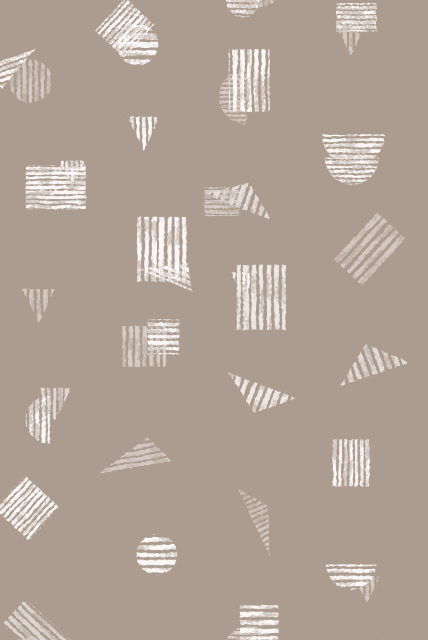
Reproduce this pattern procedurally as a WebGL 1 fragment shader.

```glsl
precision highp float;
// Scattered block-print motifs in chalky white on a flat taupe ground.
// A staggered, jittered grid places one or two shapes per cell; each shape is
// a distance function cut by wobbling stripes and worn by streaky noise.

uniform vec2 u_resolution;

const vec3 GROUND = vec3(0.67, 0.61, 0.56);
const vec3 INK = vec3(0.985, 0.97, 0.965);
const float COLUMNS = 4.0;          // cells across the canvas width
const vec2 GRID_SHIFT = vec2(0.12, 0.1);
const float JITTER = 0.3;           // total drift of a motif, in cells
const float PAIR_CHANCE = 0.45;     // share of motifs with a second shape
const float PERIOD_MIN = 0.045;     // stripe spacing, in cells
const float PERIOD_MAX = 0.08;
const float WOBBLE = 0.014;         // bend of the stripes
const float FRAY = 0.012;           // roughness of the outlines
const float WEAR = 0.5;             // ink lost in dry patches
const float QUARTER = 1.570796;

float hash(vec2 p) {
  return fract(sin(dot(p, vec2(127.1, 311.7))) * 43758.5453);
}

float noise(vec2 p) {
  vec2 i = floor(p), f = fract(p);
  f = f * f * (3.0 - 2.0 * f);
  return mix(mix(hash(i), hash(i + vec2(1.0, 0.0)), f.x),
             mix(hash(i + vec2(0.0, 1.0)), hash(i + 1.0), f.x), f.y);
}

vec2 rotate(vec2 p, float a) {
  float c = cos(a), s = sin(a);
  return vec2(c * p.x - s * p.y, s * p.x + c * p.y);
}

// Signed distance to the line a-b, positive on its right side.
float edge(vec2 p, vec2 a, vec2 b) {
  vec2 d = b - a;
  return dot(p - a, vec2(d.y, -d.x)) / length(d);
}

float triangle(vec2 p, vec2 a, vec2 b, vec2 c) {
  return max(edge(p, a, b), max(edge(p, b, c), edge(p, c, a)));
}

// Ink coverage of one striped shape centred on the origin.
float stamp(vec2 p, vec2 seed, float turn, float pixel) {
  if (length(p) > 0.5) return 0.0;
  float kind = hash(seed + 1.3), size = hash(seed + 2.7);
  float spin = hash(seed + 4.1), aspect = hash(seed + 5.9);
  float quarters = (turn + floor(spin * 4.0)) * QUARTER;
  vec2 q = rotate(p, quarters);
  vec2 across = q;                  // stripes repeat along across.y
  float shape;

  if (kind < 0.34) {                // rectangle, now and then tilted
    if (fract(spin * 4.0) > 0.75) q = rotate(q, 0.75);
    across = q;
    vec2 d = abs(q) - vec2(mix(0.17, 0.32, size), mix(0.15, 0.23, aspect));
    shape = max(d.x, d.y);
  } else if (kind < 0.5) {          // disc
    shape = length(q) - mix(0.16, 0.22, size);
  } else if (kind < 0.66) {         // half disc
    float radius = mix(0.21, 0.32, size);
    q.y -= 0.4 * radius;
    shape = max(length(q) - radius, q.y);
    across = aspect < 0.3 ? q.yx : q;
  } else if (kind < 0.81) {         // small triangle pointing down
    q = p;
    across = q.yx;
    shape = triangle(q, vec2(0.0, -0.16), vec2(0.15, 0.15), vec2(-0.15, 0.15));
  } else {                          // slim triangle at any angle
    q = rotate(p, spin * 4.0 * QUARTER);
    across = aspect < 0.75 ? q.yx : q;
    float rise = mix(0.09, 0.16, size);
    shape = triangle(q, vec2(-0.34, -rise), vec2(0.34, -rise),
                     vec2(mix(-0.1, 0.2, aspect), rise));
  }

  // Stripes of uneven width, bent along their length.
  vec2 grain = across + 9.0 * seed;
  float period = mix(PERIOD_MIN, PERIOD_MAX, hash(seed + 7.7));
  float bend = WOBBLE * (noise(grain * vec2(7.0, 13.0)) - 0.5);
  float line = (across.y + bend) / period + 0.5;
  float halfWidth = period * mix(0.25, 0.36, hash(seed + floor(line)));
  float stripe = abs(fract(line) - 0.5) * period - halfWidth;
  float fray = FRAY * (noise(grain * 45.0) - 0.5);
  float cover = 1.0 - smoothstep(-pixel, pixel, max(shape, stripe) + fray);

  // Dry patches, fine grain and the overall strength of the print.
  float streaks = 0.65 * noise(grain * vec2(8.0, 24.0)) + 0.35 * noise(grain * 60.0);
  float strength = mix(0.5, 1.0, smoothstep(0.1, 0.5, hash(seed + 8.3)));
  return cover * strength * (1.0 - WEAR * (1.0 - smoothstep(0.2, 0.55, streaks)));
}

void main() {
  vec2 p = gl_FragCoord.xy / u_resolution.x * COLUMNS + GRID_SHIFT;
  float pixel = 0.7 * COLUMNS / u_resolution.x;
  vec2 home = floor(p);
  float ink = 0.0;

  for (int j = -1; j <= 1; j++) {
    for (int i = -1; i <= 1; i++) {
      vec2 cell = home + vec2(float(i), float(j));
      vec2 drift = vec2(hash(cell + 0.37), hash(cell + 0.71)) - 0.5;
      float stagger = 0.5 * mod(cell.x, 2.0) - 0.25;
      vec2 q = p - cell - 0.5 - vec2(0.0, stagger) - JITTER * drift;
      ink = max(ink, stamp(q, cell + 3.17, 0.0, pixel));

      // A smaller companion overlaps the first shape.
      if (hash(cell + 6.43) < PAIR_CHANCE) {
        vec2 offset = rotate(vec2(0.2, 0.0), 4.0 * QUARTER * hash(cell + 9.19));
        ink = max(ink, stamp((q - offset) / 0.8, cell + 21.53, 1.0, pixel / 0.8));
      }
    }
  }
  gl_FragColor = vec4(mix(GROUND, INK, ink), 1.0);
}
```
